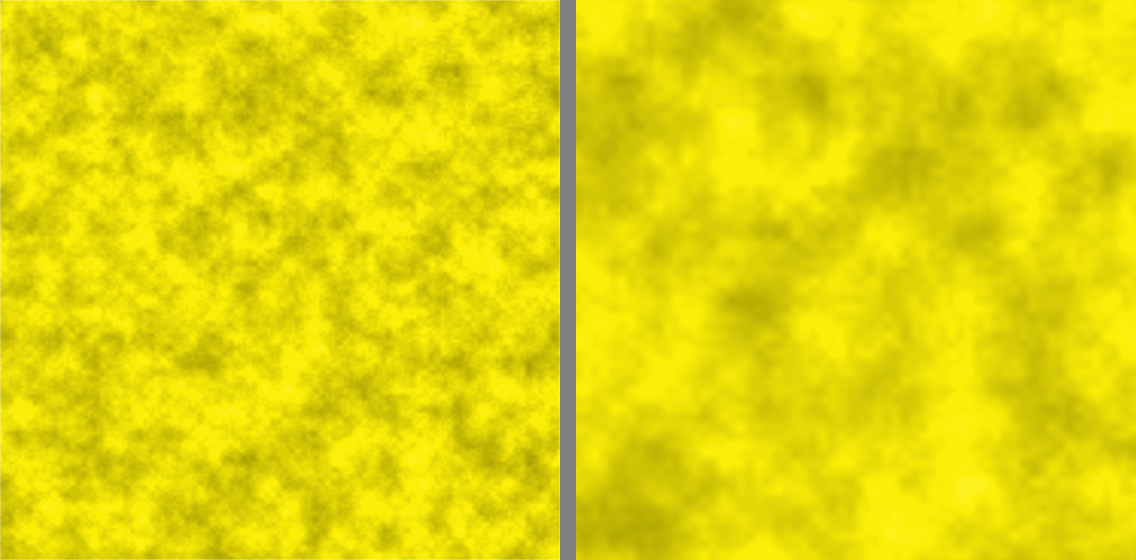
Left: the whole. Right: its middle third, enlarged.
This texture is drawn by a WebGL 1 fragment shader. Its source:

```glsl
precision highp float;
// Mottled yellow surface: four octaves of smooth value noise shade a
// yellow ramp that levels off in the bright patches, with a thin pale
// rim along the canvas edges.

uniform vec2 u_resolution;

const vec3 DARK_YELLOW = vec3(0.618, 0.585, 0.006);
const vec3 BRIGHT_YELLOW = vec3(0.985, 0.935, 0.028);
const vec3 GLOW_YELLOW = vec3(0.995, 0.950, 0.150);
const vec3 RIM_COLOR = vec3(1.0);

const int OCTAVES = 4;
const float BASE_CELLS = 23.0;     // largest blotches across the canvas
const float GAIN = 0.64;           // strength of each finer octave
const float BRIGHT_LEVEL = 0.667;  // noise level where the ramp tops out
const float GLOW_RANGE = 0.4;
const float RIM_INNER = 0.0012;
const float RIM_OUTER = 0.0027;
const float RIM_STRENGTH = 0.25;
const vec2 OCTAVE_SHIFT = vec2(17.37, 9.73);

float hash(vec2 p) {
  return fract(sin(dot(p, vec2(127.1, 311.7))) * 43758.5453);
}

float valueNoise(vec2 p) {
  vec2 cell = floor(p);
  vec2 f = fract(p);
  vec2 w = f * f * (3.0 - 2.0 * f);
  float low = mix(hash(cell), hash(cell + vec2(1.0, 0.0)), w.x);
  float high = mix(hash(cell + vec2(0.0, 1.0)), hash(cell + vec2(1.0)), w.x);
  return mix(low, high, w.y);
}

// Sum of octaves, normalised to 0..1
float fractalNoise(vec2 p) {
  float sum = 0.0;
  float total = 0.0;
  float amplitude = 1.0;
  for (int i = 0; i < OCTAVES; i++) {
    sum += amplitude * valueNoise(p);
    total += amplitude;
    amplitude *= GAIN;
    p = p * 2.0 + OCTAVE_SHIFT;
  }
  return sum / total;
}

void main() {
  vec2 uv = gl_FragCoord.xy / u_resolution;

  // Yellow ramp, clipped at the top with a faint glow beyond
  float level = fractalNoise(uv * BASE_CELLS) / BRIGHT_LEVEL;
  vec3 color = mix(DARK_YELLOW, BRIGHT_YELLOW, min(level, 1.0));
  color = mix(color, GLOW_YELLOW, smoothstep(1.0, 1.0 + GLOW_RANGE, level));

  // Pale rim
  vec2 toEdge = min(uv, 1.0 - uv);
  float edgeDistance = min(toEdge.x, toEdge.y);
  float rim = 1.0 - smoothstep(RIM_INNER, RIM_OUTER, edgeDistance);
  color = mix(color, RIM_COLOR, RIM_STRENGTH * rim);

  gl_FragColor = vec4(color, 1.0);
}
```
